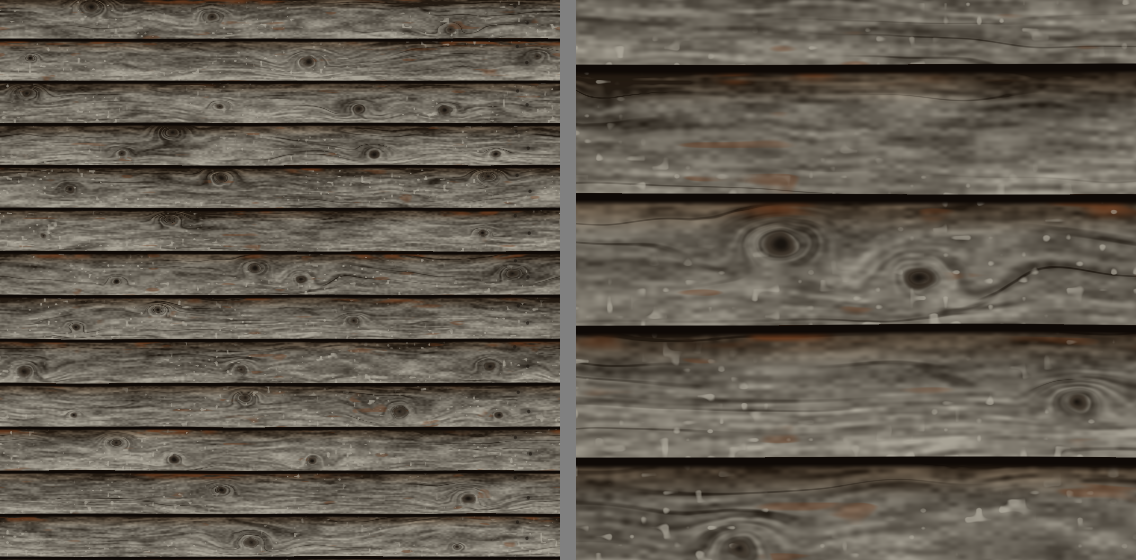
Left, the full canvas; right, a detail of the centre.
Give the GLSL for this texture, as a Shadertoy shader.

```glsl
// Weathered grey clapboard siding: overlapping planks with grain, knots, nails and rust.

const float BOARDS = 13.0;          // planks from bottom to top
const float SEAM = 0.065;           // shadow gap, in plank heights
const float KNOT_CELLS = 4.0;       // possible knots along each plank
const float KNOT_CHANCE = 0.68;
const vec2 KNOT_RADIUS = vec2(0.05, 0.14);
const float NAIL_RADIUS = 0.045;
const float GRAIN = 0.44;           // contrast of the fibres
const vec3 WOOD_DARK = vec3(0.14, 0.115, 0.085);
const vec3 WOOD_LIGHT = vec3(0.66, 0.64, 0.59);
const vec3 GAP = vec3(0.055, 0.035, 0.022);
const vec3 KNOT = vec3(0.10, 0.08, 0.06);
const vec3 RUST = vec3(0.43, 0.23, 0.11);
const vec3 CHALK = vec3(0.70, 0.68, 0.63);

float hash(vec2 p) {
    vec3 q = fract(p.xyx * vec3(0.1031, 0.1030, 0.0973));
    q += dot(q, q.yzx + 33.33);
    return fract((q.x + q.y) * q.z);
}

// Value noise that wraps along x after `cells.x` cells.
float noise(vec2 uv, vec2 cells, float seed) {
    vec2 p = uv * cells;
    vec2 i = floor(p), f = fract(p);
    f = f * f * (3.0 - 2.0 * f);
    float x0 = mod(i.x, cells.x), x1 = mod(i.x + 1.0, cells.x);
    float y = i.y + seed * 41.0 + 100.0;
    return mix(mix(hash(vec2(x0, y)), hash(vec2(x1, y)), f.x),
               mix(hash(vec2(x0, y + 1.0)), hash(vec2(x1, y + 1.0)), f.x), f.y);
}

// Offset along the plank, wrapped at the canvas edge.
float wrapX(float dx) {
    return mod(dx + 0.5 * BOARDS, BOARDS) - 0.5 * BOARDS;
}

void mainImage(out vec4 fragColor, in vec2 fragCoord) {
    vec2 uv = fragCoord / iResolution.xy;
    float pixel = BOARDS / iResolution.y;

    // Planks of slightly uneven height with gently wavering edges
    float turn = 6.28318 * uv.y;
    float shift = 0.0092 - 0.003 * cos(turn) - 0.0025 * sin(turn);
    float row = (uv.y - shift) * BOARDS + 0.03 * (noise(uv, vec2(7.0, 9.0), 3.0) - 0.5);
    float id = mod(floor(row), BOARDS);
    float h = fract(row);
    vec2 pos = vec2(uv.x * BOARDS, h);
    vec2 plank = vec2(uv.x, h);

    // Grain height bends along the plank and closes into rings around knots
    float flow = h + 0.30 * (noise(plank, vec2(5.0, 1.5), id + 20.0) - 0.5)
                   + 0.07 * (noise(plank, vec2(23.0, 4.0), id + 40.0) - 0.5);
    float knot = 0.0, core = 0.0, halo = 0.0;
    for (float i = 0.0; i < KNOT_CELLS; i++) {
        vec2 key = vec2(i + 5.0, id * 7.0 + 11.0);
        float exists = step(hash(key), KNOT_CHANCE);
        vec2 centre = vec2((i + 0.12 + 0.76 * hash(key + 31.0)) * BOARDS / KNOT_CELLS,
                           0.2 + 0.58 * hash(key + 57.0));
        float size = hash(key + 83.0);
        float radius = mix(KNOT_RADIUS.x, KNOT_RADIUS.y, size);
        vec2 d = vec2(wrapX(pos.x - centre.x) * 0.8, h - centre.y);
        float dist = length(d) + 0.05 * (noise(plank, vec2(110.0, 9.0), id) - 0.5);
        float pull = exists * exp(-dot(d * vec2(0.55, 1.0), d * vec2(0.55, 1.0)) / (radius * radius * 5.0));
        flow = mix(flow, dist * 1.6, pull);
        halo = max(halo, pull);
        knot = max(knot, exists * (1.0 - smoothstep(radius * 0.6, radius + pixel, dist)));
        core = max(core, exists * (1.0 - smoothstep(0.0, radius * 0.65, dist)));
    }

    // Tone: pale weathered foot, dark sheltered top, fibres and growth rings
    vec2 fibre = vec2(uv.x, flow);
    float tone = 0.37 + 0.38 * (1.0 - h) - 0.20 * smoothstep(0.72, 0.96, h);
    tone += 0.10 * (hash(vec2(id, 9.0)) - 0.5);
    tone += 0.30 * (noise(plank, vec2(8.0, 2.5), id + 60.0) - 0.5);
    tone += GRAIN * (noise(fibre, vec2(34.0, 22.0), id + 80.0) - 0.5);
    tone += 0.5 * GRAIN * (noise(fibre, vec2(13.0, 11.0), id + 100.0) - 0.5);
    tone += 0.5 * GRAIN * (noise(plank, vec2(190.0, 28.0), id + 120.0) - 0.5);
    float ring = abs(noise(fibre, vec2(6.0, 7.0), id + 140.0) - 0.5);
    float crackZone = smoothstep(0.35, 0.75, noise(plank, vec2(9.0, 3.0), id + 160.0));
    tone -= 0.24 * crackZone * (1.0 - smoothstep(0.01, 0.06 + pixel, ring));
    tone -= 0.14 * halo;
    vec3 color = mix(WOOD_DARK, WOOD_LIGHT, clamp(tone, 0.0, 1.0));

    // Brown tint below the overlap, and scattered rust streaks
    color *= mix(vec3(1.0), vec3(0.96, 0.86, 0.76), smoothstep(0.65, 0.95, h));
    float stain = smoothstep(0.62, 0.82, noise(plank, vec2(11.0, 1.0), id + 180.0))
                * smoothstep(0.78, 0.90, h);
    float streak = smoothstep(0.86, 0.93, noise(plank, vec2(22.0, 8.0), id + 200.0));
    float rustGrain = smoothstep(0.25, 0.75, noise(fibre, vec2(40.0, 18.0), id + 220.0));
    color = mix(color, RUST, max(stain * 0.75, streak * 0.4) * rustGrain);

    // Chalky flecks gathered in worn patches near the foot
    float fleck = smoothstep(0.80, 0.95, noise(plank, vec2(150.0, 15.0), id + 240.0));
    float worn = smoothstep(0.40, 0.80, noise(plank, vec2(12.0, 2.0), id + 260.0) + 0.25 - 0.35 * h);
    color = mix(color, CHALK, 0.65 * fleck * worn);

    // Knots
    color = mix(color, KNOT * 1.9, 0.75 * knot);
    color = mix(color, KNOT * 0.7, 0.85 * core);

    // A pair of nails in a column near the right end of each plank
    for (float n = 0.0; n < 2.0; n++) {
        vec2 key = vec2(n + 3.0, id + 70.0);
        vec2 nail = vec2((0.918 + 0.022 * n + 0.008 * hash(key)) * BOARDS, 0.74 - 0.40 * n + 0.1 * hash(key + 19.0));
        vec2 d = vec2(wrapX(pos.x - nail.x), h - nail.y);
        float head = 1.0 - smoothstep(NAIL_RADIUS - pixel, NAIL_RADIUS + pixel, length(d));
        float weep = exp(-dot(d * vec2(5.0, 14.0), d * vec2(5.0, 14.0)));
        color = mix(color, KNOT, max(0.75 * head, 0.35 * weep));
    }

    // Shadow gap: crisp under the upper plank, soft on the lower one
    float gap = smoothstep(1.0 - SEAM - 0.035, 1.0 - SEAM + 0.02, h);
    gap *= 1.0 - smoothstep(1.0 - 0.5 * pixel, 1.0 + 0.5 * pixel, h) * 0.5;
    gap = max(gap, 0.5 * (1.0 - smoothstep(0.0, pixel, h)));
    fragColor = vec4(mix(color, GAP, gap), 1.0);
}
```
